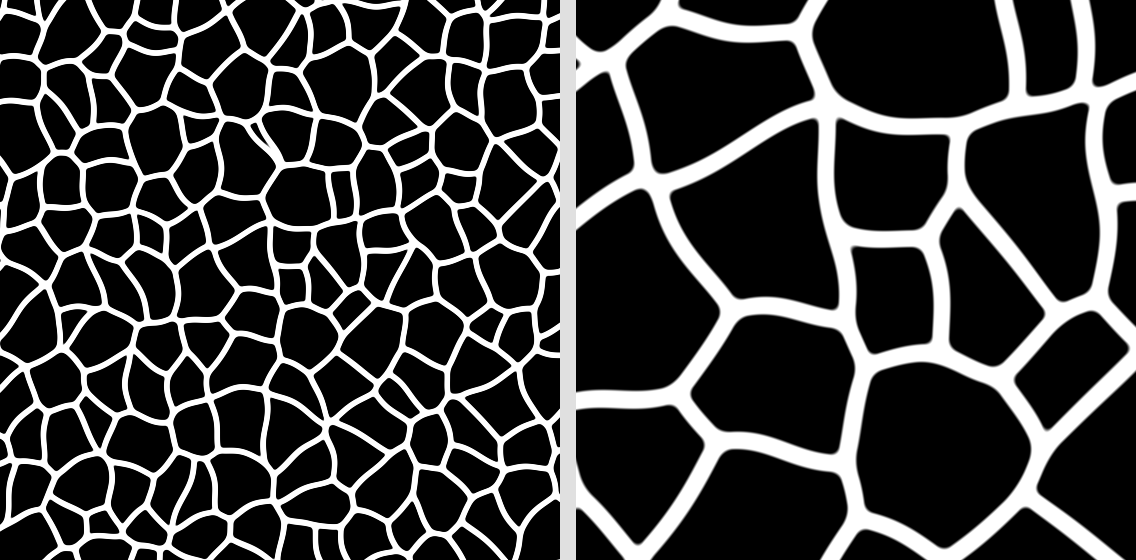
Left: the whole. Right: its middle third, enlarged.
Reproduce this pattern procedurally as a three.js fragment shader.

```glsl
varying vec2 vUv;

vec2 hash2(vec2 cell) {
  vec2 s = vec2(dot(cell, vec2(127.1, 311.7)), dot(cell, vec2(269.5, 183.3)));
  return fract(sin(s) * 43758.545);
}

// Site of a cell in xy, its growth weight in z
vec3 grain(vec2 cell) {
  return vec3(cell + 0.04 + 0.92 * hash2(cell), 0.4 * hash2(cell + 71.3).x);
}

float smoothMin(float a, float b, float k) {
  float h = max(k - abs(a - b), 0.0) / k;
  return min(a, b) - 0.25 * k * h * h;
}

// Distance to the nearest grain boundary, in canvas units
float boundaryDistance(vec2 uv) {
  // Layered sines bend the straight cell walls
  vec2 scale = vec2(12.4, 11.2);
  vec2 broad = uv.yx * vec2(23.0, 20.0) + vec2(0.7, 2.1);
  vec2 fine = uv.yx * vec2(57.0, 63.0) + 3.0 * sin(uv * 5.0);
  vec2 p = uv * scale + 0.08 * sin(broad) + 0.045 * sin(fine) + 20.0;
  vec2 slope = 0.08 * vec2(23.0, 20.0) * cos(broad)
             + 0.045 * vec2(57.0, 63.0) * cos(fine);
  vec2 base = floor(p);

  // Owner: the site of least weighted squared distance
  vec3 owner = vec3(0.0);
  float least = 100.0;
  for (int y = -2; y <= 2; y++) {
    for (int x = -2; x <= 2; x++) {
      vec3 site = grain(base + vec2(float(x), float(y)));
      vec2 toSite = site.xy - p;
      float power = dot(toSite, toSite) - site.z;
      if (power < least) {
        least = power;
        owner = site;
      }
    }
  }

  // Nearest wall, corrected for the stretch of the bent space
  float nearest = 1.0;
  for (int y = -2; y <= 2; y++) {
    for (int x = -2; x <= 2; x++) {
      vec3 site = grain(base + vec2(float(x), float(y)));
      vec2 across = site.xy - owner.xy;
      float span = length(across);
      if (span > 0.001) {
        vec2 toSite = site.xy - p;
        float gap = (dot(toSite, toSite) - site.z - least) / (2.0 * span);
        vec2 normal = across / span;
        vec2 gradient = normal * scale + (slope * normal).yx;
        nearest = smoothMin(nearest, gap / length(gradient), 0.005);
      }
    }
  }
  return nearest;
}

void main() {
  float wall = 1.0 - smoothstep(0.0042, 0.0062, boundaryDistance(vUv));
  gl_FragColor = vec4(vec3(wall), 1.0);
}
```
